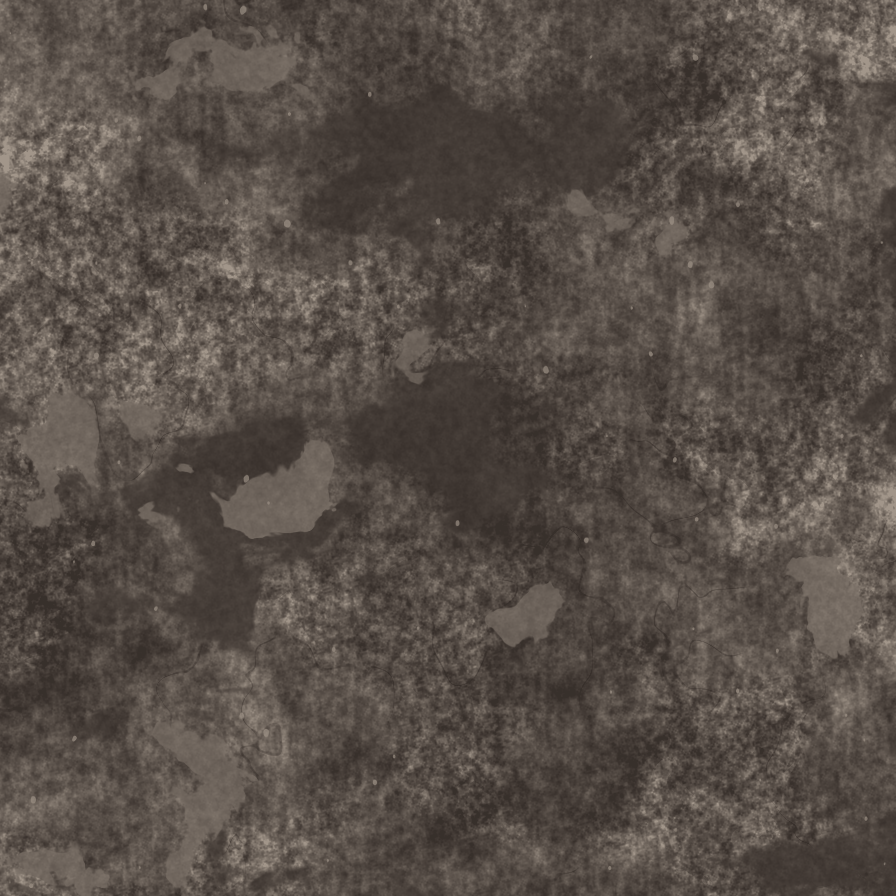
A Shadertoy shader for this texture:

```glsl
// Weathered brown-grey plaster: layered fractal noise sets the tone in steps from
// broad clouds to fine grit, then smooth worn patches, dark stains, crisp flakes,
// hairline cracks and pale specks are laid over it and mapped to a warm ramp.

#define CLOUD_SCALE 4.5
#define MOTTLE_SCALE 19.0
#define GRIT_SCALE 120.0
#define CLOUD_WEIGHT 0.58
#define MOTTLE_WEIGHT 0.46
#define GRIT_WEIGHT 0.60
#define STREAK_WEIGHT 0.20
#define MID_TONE 0.338
#define CONTRAST 0.21
#define SPECK_CELLS 42.0
#define SPECK_SHARE 0.035

const mat2 TURN = mat2(0.8, 0.6, -0.6, 0.8);

float hash(vec2 p) {
    vec3 q = fract(p.xyx * 0.1031);
    q += dot(q, q.yzx + 33.33);
    return fract((q.x + q.y) * q.z);
}

float valueNoise(vec2 p) {
    vec2 cell = floor(p), f = fract(p);
    f = f * f * (3.0 - 2.0 * f);
    float low = mix(hash(cell), hash(cell + vec2(1, 0)), f.x);
    float high = mix(hash(cell + vec2(0, 1)), hash(cell + vec2(1, 1)), f.x);
    return mix(low, high, f.y);
}

// Fractal noise scaled to zero mean and about unit deviation.
float fbm(vec2 p, int octaves, float gain) {
    float sum = 0.0, power = 0.0, amplitude = 1.0;
    for (int i = 0; i < octaves; i++) {
        sum += amplitude * (valueNoise(p) - 0.5);
        power += amplitude * amplitude;
        amplitude *= gain;
        p = TURN * p * 2.03 + 17.3;
    }
    return sum / (0.2145 * sqrt(power));
}

// Small irregular chips scattered one to a cell.
float specks(vec2 uv) {
    vec2 p = uv * SPECK_CELLS;
    vec2 cell = floor(p);
    vec2 centre = 0.3 + 0.4 * vec2(hash(cell + 3.1), hash(cell + 7.7));
    float radius = mix(0.05, 0.16, pow(hash(cell + 11.9), 3.0));
    float ragged = 0.06 * (valueNoise(uv * 260.0) - 0.5);
    float dist = length((fract(p) - centre) * vec2(1.0, 0.75)) + ragged;
    float present = step(hash(cell + 21.3), SPECK_SHARE);
    return present * (1.0 - smoothstep(radius - 0.03, radius + 0.03, dist));
}

void mainImage(out vec4 fragColor, in vec2 fragCoord) {
    vec2 uv = fragCoord / iResolution.y;
    vec2 warp = vec2(fbm(uv * 9.0 + 5.0, 3, 0.5), fbm(uv * 9.0 + 61.0, 3, 0.5));
    vec2 p = uv + 0.012 * warp;

    // Layers of tone, broad to fine
    float clouds = fbm(p * CLOUD_SCALE + 3.7, 5, 0.55);
    float mottle = fbm(p * MOTTLE_SCALE + 40.0, 4, 0.65);
    float grit = fbm(uv * GRIT_SCALE + 9.0, 3, 0.85);
    float streaks = fbm(uv * vec2(150.0, 22.0) + 80.0, 2, 0.6);
    float crust = smoothstep(-0.6, 1.2, fbm(p * 6.0 + 120.0, 4, 0.55));

    float tone = CLOUD_WEIGHT * clouds + MOTTLE_WEIGHT * mottle
               + STREAK_WEIGHT * streaks
               + GRIT_WEIGHT * mix(0.7, 1.25, crust) * grit;

    // Crisp pale flakes gathered in crusted areas
    float flakes = smoothstep(0.85, 1.15, fbm(p * 30.0 + 150.0, 4, 0.6));
    tone += 0.75 * flakes * crust;

    // Broken hairline cracks
    float ridge = abs(fbm(p * 13.0 + 210.0, 3, 0.5));
    float cracked = smoothstep(0.3, 1.2, fbm(uv * 8.0 + 230.0, 3, 0.5));
    tone -= 0.9 * cracked * (1.0 - smoothstep(0.02, 0.10, ridge));

    // Dark stains, wider than tall, with little grit
    float stainField = fbm(p * vec2(3.8, 6.0) + 270.0, 6, 0.58);
    float stain = smoothstep(1.05, 1.7, stainField);
    tone = mix(tone, -1.35 + 0.16 * grit + 0.12 * mottle, 0.88 * stain);

    // Smooth worn patches with ragged edges
    float wornField = fbm(p * 6.5 + 330.0, 6, 0.55);
    float worn = smoothstep(1.50, 1.68, wornField);
    tone = mix(tone, 1.25 + 0.12 * grit + 0.15 * clouds, 0.9 * worn);

    tone = mix(tone, 2.7, 0.8 * specks(uv));

    // Warm brown-grey ramp
    float red = MID_TONE * exp(CONTRAST * clamp(tone, -2.1, 3.0));
    vec3 color = red * vec3(1.0, 0.964, 0.893) - vec3(0.0, 0.023, 0.025);
    fragColor = vec4(color, 1.0);
}
```
